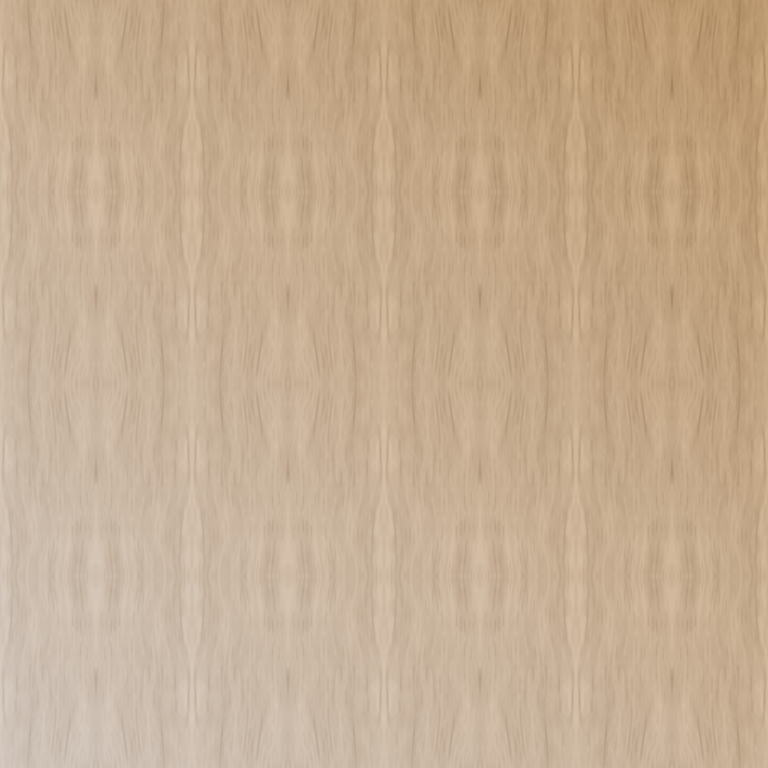
Reproduce this texture procedurally as a WebGL 2 fragment shader.

```glsl
#version 300 es
precision highp float;
// Pale wood veneer: a small sheet of upright grain, mirrored in both
// directions, built from stretched noise, layered sines and cellular dashes.
// A diagonal wash runs from bleached lower left to warm upper right.

#define SHEET vec2(0.25, 0.5)     // size of one mirrored repeat
#define BAND_AMOUNT 0.085         // broad soft stripes
#define STREAK_AMOUNT 0.055       // medium streaks
#define FIBRE_AMOUNT 0.065        // finest grain
#define PORE_AMOUNT 0.055         // short dark pores
#define CRACK_AMOUNT 0.10         // long hairlines
#define PALE vec3(0.808, 0.762, 0.722)
#define MIDDLE vec3(0.779, 0.682, 0.574)
#define DEEP vec3(0.722, 0.586, 0.424)

uniform vec2 u_resolution;
out vec4 fragColor;

float hash(vec2 p) {
    p = fract(p * vec2(0.1031, 0.1137));
    p += dot(p, p.yx + 33.33);
    return fract((p.x + p.y) * p.x * 17.3);
}

// Smooth value noise, centred on zero
float noise(vec2 p) {
    vec2 cell = floor(p);
    vec2 f = fract(p);
    f = f * f * (3.0 - 2.0 * f);
    float low = mix(hash(cell), hash(cell + vec2(1, 0)), f.x);
    float high = mix(hash(cell + vec2(0, 1)), hash(cell + vec2(1, 1)), f.x);
    return mix(low, high, f.y) - 0.5;
}

// Mirrored repeat, zero on the seams
vec2 mirrorFold(vec2 p) {
    return abs(fract(p / SHEET + 0.5) - 0.5) * SHEET;
}

// One tapered upright dash in a random share of staggered cells
float dashes(vec2 p, vec2 grid, float halfWidth, float share) {
    vec2 g = p * grid;
    g.y += 7.0 * hash(vec2(floor(g.x), 91.0));
    vec2 cell = floor(g);
    vec2 f = g - cell;
    float centre = mix(0.3, 0.7, hash(cell + 17.0));
    float across = abs(f.x - centre) / grid.x;
    float taper = smoothstep(0.0, 0.35, f.y) * (1.0 - smoothstep(0.65, 1.0, f.y));
    float present = step(hash(cell + 43.0), share);
    return present * taper * (1.0 - smoothstep(0.0, halfWidth, across));
}

// Brightness of the wood around zero
float grain(vec2 q) {
    // Slow sideways drift of the fibres
    float drift = 0.0035 * sin(q.y * 19.0 + q.x * 24.0)
                + 0.0015 * sin(q.y * 47.0 + 1.7);
    vec2 w = q + vec2(drift + 0.5, 0.5);

    float bands = noise(w * vec2(48.0, 7.0)) + 0.5 * noise(w * vec2(95.0, 13.0) + 9.0);
    float streaks = noise(w * vec2(170.0, 15.0) + 31.0);
    float fibres = noise(w * vec2(330.0, 48.0) + 57.0)
                 + 0.5 * noise(w * vec2(480.0, 160.0) + 71.0);

    // Darker heartwood stripe beside a light seam
    float stripe = (q.x + drift - 0.04) / 0.009;
    float heart = exp(-stripe * stripe) * (0.65 + 0.35 * sin(q.y * 25.0 + 0.8));
    float seam = exp(-q.x * q.x / 0.0003);

    // Faint arched growth rings, fading in and out
    float rings = sin(260.0 * w.x + 5.0 * sin(9.0 * w.y) + 6.0 * noise(w * vec2(30.0, 9.0)));
    rings *= 0.5 + noise(w * vec2(25.0, 11.0) + 5.0);

    float tone = BAND_AMOUNT * bands + STREAK_AMOUNT * streaks + FIBRE_AMOUNT * fibres;
    tone += 0.012 * rings + 0.016 * seam - 0.045 * heart;
    tone -= PORE_AMOUNT * dashes(w, vec2(190.0, 34.0), 0.0022, 0.3);
    tone -= CRACK_AMOUNT * dashes(w, vec2(62.0, 11.0), 0.0024, 0.16);
    return tone + 0.012;
}

void main() {
    vec2 p = gl_FragCoord.xy / u_resolution;

    // Diagonal wash
    float warmth = dot(p, vec2(0.47, 0.53));
    vec3 colour = warmth < 0.5 ? mix(PALE, MIDDLE, warmth * 2.0)
                               : mix(MIDDLE, DEEP, warmth * 2.0 - 1.0);

    // Grain is weaker where bleached, and tints darks towards brown
    float tone = grain(mirrorFold(p)) * mix(0.6, 1.1, warmth);
    colour *= 1.0 + tone * vec3(0.8, 1.0, 1.25);
    fragColor = vec4(clamp(colour, 0.0, 1.0), 1.0);
}
```
